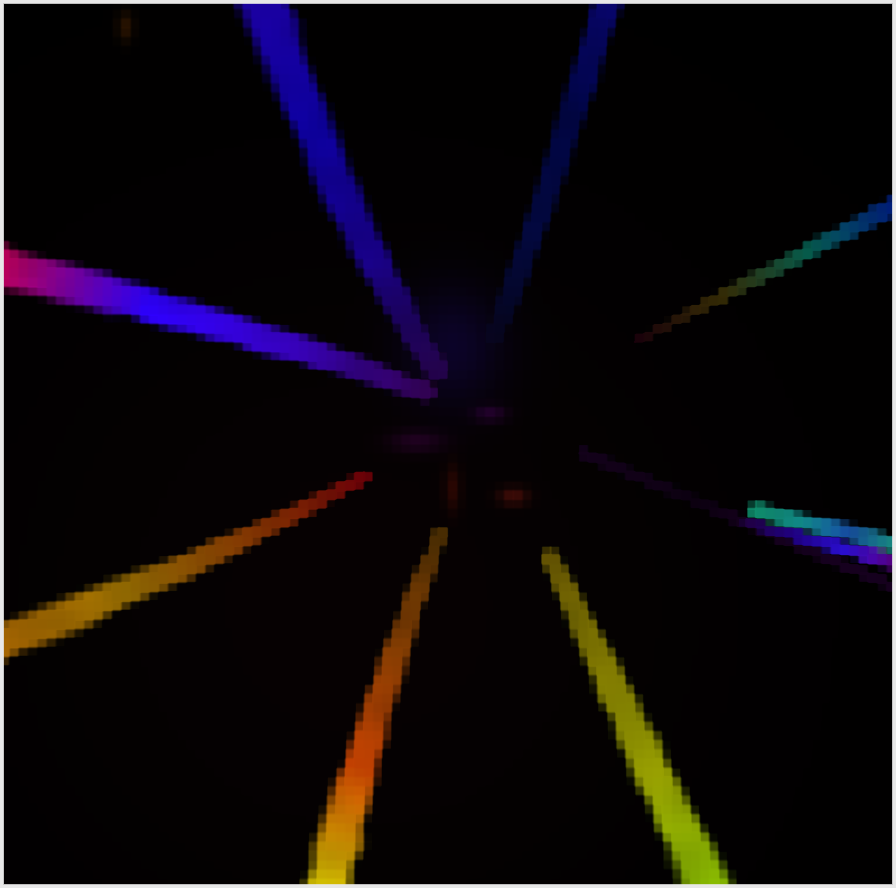
Write a Shadertoy shader that draws this background.

```glsl
// Coloured beams radiating from a dark centre, seen as a coarse grid of soft cells.
// Each beam is a tapered, slightly bowed line with a four-stop gradient and a
// noise-roughened edge; faint glows fill the middle and a pale frame closes the view.

const float CELLS = 96.0;
const float FRAME = 0.0042;
const vec3 FRAME_COLOUR = vec3(0.91);

float hash(vec2 p) {
    vec3 q = fract(vec3(p.xyx) * 0.1031);
    q += dot(q, q.yzx + 33.33);
    return fract((q.x + q.y) * q.z);
}

float valueNoise(vec2 p) {
    vec2 i = floor(p), f = fract(p);
    f = f * f * (3.0 - 2.0 * f);
    float low = mix(hash(i), hash(i + vec2(1, 0)), f.x);
    float high = mix(hash(i + vec2(0, 1)), hash(i + vec2(1, 1)), f.x);
    return mix(low, high, f.y);
}

// Snap to cell centres, with a narrow soft step between neighbours
vec2 softCells(vec2 p) {
    vec2 g = p * CELLS - 0.5;
    return (floor(g) + smoothstep(0.3, 0.7, fract(g)) + 0.5) / CELLS;
}

vec3 gradient4(float t, vec3 c0, vec3 c1, vec3 c2, vec3 c3) {
    float s = clamp(t, 0.0, 1.0) * 3.0;
    vec3 c = mix(c0, c1, clamp(s, 0.0, 1.0));
    c = mix(c, c2, clamp(s - 1.0, 0.0, 1.0));
    return mix(c, c3, clamp(s - 2.0, 0.0, 1.0));
}

// Beam from the outer end a to the inner end b; widths are half-widths at a and b
vec3 beam(vec2 p, vec2 a, vec2 b, vec2 widths, float bow,
          vec3 c0, vec3 c1, vec3 c2, vec3 c3) {
    float len = distance(a, b);
    vec2 dir = (b - a) / len;
    float t = dot(p - a, dir) / len;
    float s = clamp(t, 0.0, 1.0);
    float side = dot(p - a, vec2(-dir.y, dir.x)) - bow * 4.0 * s * (1.0 - s);
    float d = length(vec2(side, max(t - 1.0, 0.0) * len));
    float rough = 0.85 + 0.3 * valueNoise(p * 42.0);
    float w = mix(widths.x, widths.y, s) * rough;
    float shade = 0.9 + 0.2 * valueNoise(p * 30.0 + 7.0);
    return gradient4(t, c0, c1, c2, c3) * shade * (1.0 - smoothstep(w * 0.55, w * 1.3, d));
}

vec3 glow(vec2 p, vec2 centre, vec2 size, vec3 colour) {
    vec2 q = (p - centre) / size;
    return colour * exp(-dot(q, q));
}

vec3 upperBeams(vec2 p) {
    vec3 c = beam(p, vec2(0.297, 0.995), vec2(0.487, 0.584), vec2(0.028, 0.015), -0.013,
        vec3(0.10, 0, 0.62), vec3(0.05, 0, 0.60), vec3(0.09, 0, 0.52), vec3(0.13, 0, 0.28));
    c = max(c, beam(p, vec2(0.005, 0.699), vec2(0.475, 0.559), vec2(0.025, 0.012), 0.006,
        vec3(0.72, 0, 0.35), vec3(0.17, 0, 0.95), vec3(0.20, 0, 0.70), vec3(0.19, 0, 0.32)));
    c = max(c, beam(p, vec2(0.676, 0.995), vec2(0.552, 0.620), vec2(0.017, 0.012), 0.004,
        vec3(0.03, 0.02, 0.42), vec3(0, 0.02, 0.26), vec3(0.01, 0.03, 0.24), vec3(0.02, 0.02, 0.12)));
    return max(c, beam(p, vec2(0.997, 0.767), vec2(0.710, 0.616), vec2(0.012, 0.005), 0.0,
        vec3(0, 0.12, 0.50), vec3(0.02, 0.34, 0.28), vec3(0.22, 0.18, 0.02), vec3(0.10, 0, 0.04)));
}

vec3 lowerBeams(vec2 p) {
    vec3 c = beam(p, vec2(0.005, 0.279), vec2(0.406, 0.463), vec2(0.022, 0.008), -0.008,
        vec3(0.62, 0.38, 0), vec3(0.58, 0.42, 0), vec3(0.52, 0.22, 0), vec3(0.42, 0, 0.03));
    c = max(c, beam(p, vec2(0.366, 0.003), vec2(0.491, 0.398), vec2(0.027, 0.009), 0.007,
        vec3(0.80, 0.72, 0), vec3(0.75, 0.25, 0), vec3(0.50, 0.23, 0), vec3(0.28, 0.17, 0)));
    return max(c, beam(p, vec2(0.790, 0.003), vec2(0.614, 0.372), vec2(0.027, 0.012), 0.0,
        vec3(0.50, 0.68, 0), vec3(0.55, 0.58, 0), vec3(0.50, 0.47, 0), vec3(0.36, 0.30, 0)));
}

// Cyan strand above a violet one, trailing off towards the centre
vec3 rightStrands(vec2 p) {
    vec3 violet = vec3(0.08, 0, 0.11);
    vec3 c = beam(p, vec2(0.997, 0.368), vec2(0.833, 0.411), vec2(0.011, 0.006), 0.0,
        vec3(0.35, 0, 0.55), vec3(0.15, 0.05, 0.75), vec3(0.12, 0, 0.50), vec3(0.12, 0, 0.25));
    c = max(c, beam(p, vec2(0.997, 0.388), vec2(0.845, 0.425), vec2(0.011, 0.009), 0.0,
        vec3(0.10, 0.58, 0.55), vec3(0.08, 0.28, 0.60), vec3(0.06, 0.50, 0.50), vec3(0.06, 0.55, 0.42)));
    return max(c, beam(p, vec2(0.833, 0.411), vec2(0.651, 0.490), vec2(0.007), 0.0,
        violet, violet * 0.6, violet * 0.8, violet));
}

vec3 faintGlows(vec2 p) {
    vec3 c = glow(p, vec2(0.505, 0.610), vec2(0.055, 0.065), vec3(0.03, 0.01, 0.15));
    c += glow(p, vec2(0.465, 0.503), vec2(0.030, 0.012), vec3(0.10, 0, 0.11));
    c += glow(p, vec2(0.547, 0.534), vec2(0.018, 0.009), vec3(0.11, 0, 0.14));
    c += glow(p, vec2(0.573, 0.441), vec2(0.016, 0.010), vec3(0.22, 0.04, 0.02));
    c += glow(p, vec2(0.505, 0.450), vec2(0.009, 0.025), vec3(0.14, 0.02, 0));
    return c + glow(p, vec2(0.140, 0.970), vec2(0.009, 0.016), vec3(0.15, 0.07, 0));
}

void mainImage(out vec4 fragColor, in vec2 fragCoord) {
    vec2 uv = fragCoord / iResolution.xy;
    vec2 p = softCells(uv);

    // Near-black ground, slightly warmer around and below the centre
    vec3 ground = glow(p, vec2(0.40, 0.32), vec2(0.45), vec3(0.024, 0.004, 0.008));
    vec3 colour = ground + faintGlows(p);
    colour = max(colour, upperBeams(p));
    colour = max(colour, lowerBeams(p));
    colour = max(colour, rightStrands(p));

    // Pale frame along the canvas edge
    vec2 inset = min(uv, 1.0 - uv);
    float edge = min(inset.x, inset.y);
    float pixel = 0.5 / min(iResolution.x, iResolution.y);
    colour = mix(FRAME_COLOUR, colour, smoothstep(FRAME - pixel, FRAME + pixel, edge));
    fragColor = vec4(colour, 1.0);
}
```
